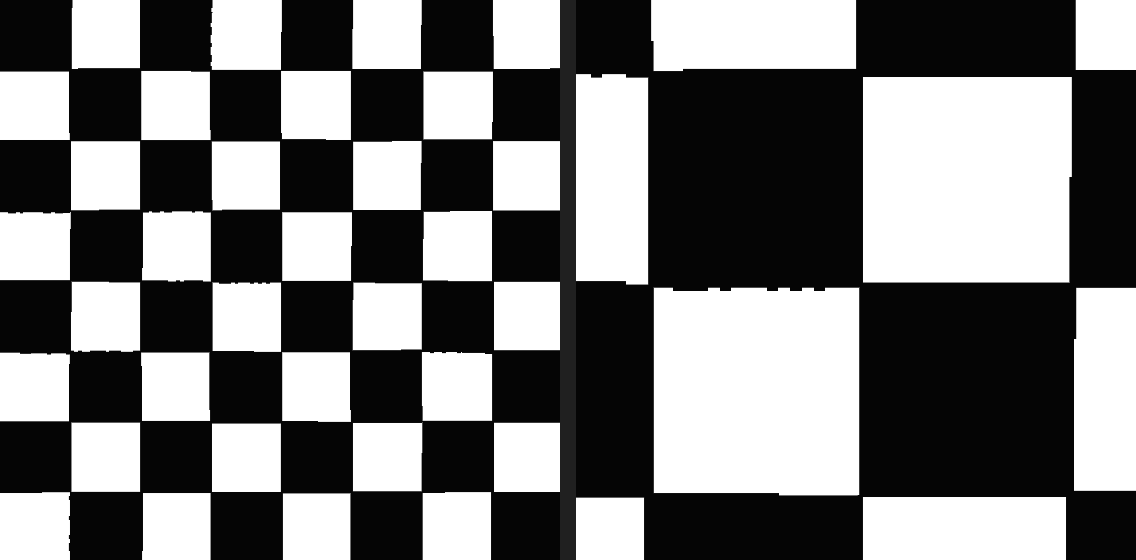
Left: the whole. Right: its middle third, enlarged.
A WebGL 1 fragment shader for this pattern:

```glsl
precision highp float;
// Black and white checkerboard, eight squares each way, slightly off the canvas grid.
// Each square side is a grid line shifted by hashed steps, with ragged dashes on a few;
// distance to the shifted lines gives the smooth edges and the slightly larger black squares.

uniform vec2 u_resolution;

float hash(vec2 p) {
    vec3 q = fract(vec3(p.xyx) * vec3(0.1031, 0.1030, 0.0973));
    q += dot(q, q.yzx + 33.33);
    return fract((q.x + q.y) * q.z);
}

// Sideways shift of one square side, in squares; "along" runs along the line.
float sideWear(float line, float along, float seed) {
    vec2 side = vec2(line, floor(along)) + seed;
    float t = fract(along);
    float breakAt = 0.1 + 0.8 * hash(side + 3.7);
    float stepped = (hash(side) - 0.5) * 0.016;
    if (hash(side + 11.3) < 0.4) {
        stepped += step(breakAt, t) * (hash(side + 19.1) < 0.5 ? -0.011 : 0.011);
    }
    // Short dashes chew into a few sides.
    float dash = step(0.6, hash(vec2(floor(t * 18.0), line * 9.0 + side.y * 31.0)));
    float ragged = step(hash(side + 27.9), 0.13);
    return stepped + ragged * dash * 0.016;
}

// Signed distance to the nearest worn line; the outer border is not a line.
float lineDistance(float across, float along, float seed) {
    float line = floor(across + 0.5);
    if (line < 0.5) return 0.5;
    if (line > 7.5) return -0.5;
    return across - line + sideWear(line, along, seed);
}

void main() {
    vec2 uv = gl_FragCoord.xy / u_resolution;
    vec2 grid = uv * 7.958 + vec2(0.0, 0.04);
    float halfPixel = 4.0 / min(u_resolution.x, u_resolution.y);

    vec2 d = vec2(lineDistance(grid.x, grid.y, 5.0),
                  lineDistance(grid.y, grid.x, 61.0));

    // Square index from the side of each line, lower left square white.
    vec2 square = floor(grid + 0.5) - 1.0 + step(0.0, d);
    float isWhite = 1.0 - mod(square.x + square.y, 2.0);

    // Black squares spread a little into the white ones.
    float edge = min(abs(d.x), abs(d.y)) - 0.013;
    float white = isWhite * smoothstep(-halfPixel, halfPixel, edge);

    gl_FragColor = vec4(mix(vec3(0.02), vec3(1.0), white), 1.0);
}
```
